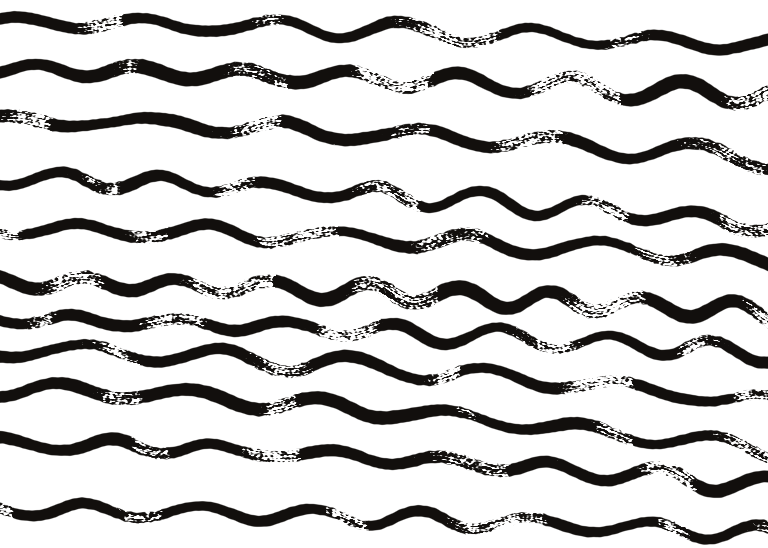
This pattern is drawn by a Shadertoy shader. Its source:

```glsl
// Eleven wavy dry-brush ink strokes running across white paper.

const float TAU = 6.28318;
const float ASPECT = 1.4;
const int STROKES = 11;
const vec3 PAPER = vec3(1.0);
const vec3 INK = vec3(0.07, 0.06, 0.05);

// Per stroke: start height, total drop, waves across, first crest.
const vec4 STROKE[STROKES] = vec4[STROKES](
    vec4(0.960, 0.044, 6.0, 0.19), vec4(0.872, 0.047, 7.1, 0.04),
    vec4(0.780, 0.071, 5.6, 0.015), vec4(0.674, 0.084, 7.2, 0.07),
    vec4(0.583, 0.055, 5.9, 0.10), vec4(0.485, 0.056, 8.2, 0.11),
    vec4(0.417, 0.062, 7.2, 0.10), vec4(0.362, 0.095, 5.6, 0.10),
    vec4(0.290, 0.113, 5.8, 0.25), vec4(0.191, 0.077, 7.0, 0.00),
    vec4(0.071, 0.046, 6.85, 0.11));

float hash(vec2 p) {
    vec3 q = fract(p.xyx * 0.1031);
    q += dot(q, q.yzx + 33.33);
    return fract((q.x + q.y) * q.z);
}

float cornerSlope(vec2 cell, vec2 offset) {
    float angle = TAU * hash(cell);
    return dot(vec2(cos(angle), sin(angle)), offset);
}

float gradientNoise(vec2 p) {
    vec2 i = floor(p), f = fract(p);
    vec2 u = f * f * f * (f * (f * 6.0 - 15.0) + 10.0);
    vec2 e = vec2(1.0, 0.0);
    float low = mix(cornerSlope(i, f), cornerSlope(i + e.xy, f - e.xy), u.x);
    float high = mix(cornerSlope(i + e.yx, f - e.yx), cornerSlope(i + e.xx, f - e.xx), u.x);
    return mix(low, high, u.y);
}

// Height of the stroke's centre line at t, from 0 to 1 across.
float centreLine(float t, vec4 stroke, float seed) {
    float wobble = gradientNoise(vec2(t * 5.0, seed + 0.37));
    float swell = 1.0 + 0.7 * gradientNoise(vec2(t * 4.0 + 31.0, seed + 0.61));
    float phase = TAU * stroke.z * (t - stroke.w) + 0.9 * wobble;
    float height = stroke.x - stroke.y * pow(max(t, 0.0), 1.5);
    return height + mix(0.011, 0.016, t) * swell * cos(phase)
         + 0.003 * gradientNoise(vec2(t * 18.0, seed + 0.23));
}

// The brush is reloaded several times per stroke: 0 is wet, 1 is dry.
float dryness(float t, float d, float seed) {
    float roundHead = 30.0 * d * d;
    float ragged = 0.004 * gradientNoise(vec2(t * 70.0, d * 260.0 + seed));
    float load = 4.4 * (t - roundHead + ragged) + 0.6 * hash(vec2(seed, 3.0))
               + 0.5 * gradientNoise(vec2(t * 3.0, seed + 0.45));
    float s = fract(load);
    vec2 id = vec2(floor(load) + 7.0, seed);
    float fadeStart = mix(0.35, 0.72, hash(id)) - 0.15 * t;
    float reload = mix(0.015, 0.15, hash(id + 20.0));
    float peak = mix(0.7, 1.0, hash(id + 40.0));
    return peak * smoothstep(fadeStart, fadeStart + 0.25, s)
         * (1.0 - smoothstep(1.0 - reload, 1.0, s));
}

// Ink left by the bristles: long streaks broken up by paper grain.
float bristleInk(vec2 p, float d, float dry, float seed) {
    float streak = gradientNoise(vec2(p.x * 22.0, d * 330.0 + seed * 9.0));
    float grain = gradientNoise(p * vec2(150.0, 210.0) + seed);
    float patchy = gradientNoise(vec2(p.x * 35.0, d * 90.0 + seed * 5.0));
    float deposit = 0.55 * streak + 0.65 * grain + 0.3 * patchy;
    return smoothstep(-0.14, 0.14, deposit + mix(0.8, -0.14, dry));
}

float strokeInk(vec2 p, vec4 stroke, float seed, float pixel) {
    float t = p.x / ASPECT;
    float centre = centreLine(t, stroke, seed);
    if (abs(p.y - centre) > 0.04) return 0.0;

    // Vertical offset turned into distance across the stroke.
    const float STEP = 0.002;
    float slope = (centreLine(t + STEP, stroke, seed) - centre) / (STEP * ASPECT);
    float d = (p.y - centre) * inversesqrt(1.0 + slope * slope);

    float dry = dryness(t, d, seed);
    float pressure = 1.0 + 0.35 * gradientNoise(vec2(t * 9.0, seed + 0.53));
    float halfWidth = mix(0.0095, 0.0122, hash(vec2(seed, 11.0))) * pressure;
    float side = d < 0.0 ? 0.2 : 50.2;
    float rough = gradientNoise(vec2(p.x * 90.0, seed + side));
    halfWidth += 0.0012 * (1.0 + 2.0 * dry) * rough;

    float body = 1.0 - smoothstep(-pixel, pixel, abs(d) - halfWidth);
    return body * bristleInk(p, d, dry, seed);
}

void mainImage(out vec4 fragColor, in vec2 fragCoord) {
    vec2 p = fragCoord / iResolution.y;
    float pixel = 0.8 / iResolution.y;
    float ink = 0.0;
    for (int i = 0; i < STROKES; i++) {
        float seed = float(i) * 2.0 + 1.0;
        ink = max(ink, strokeInk(p, STROKE[i], seed, pixel));
    }
    fragColor = vec4(mix(PAPER, INK, ink), 1.0);
}
```
